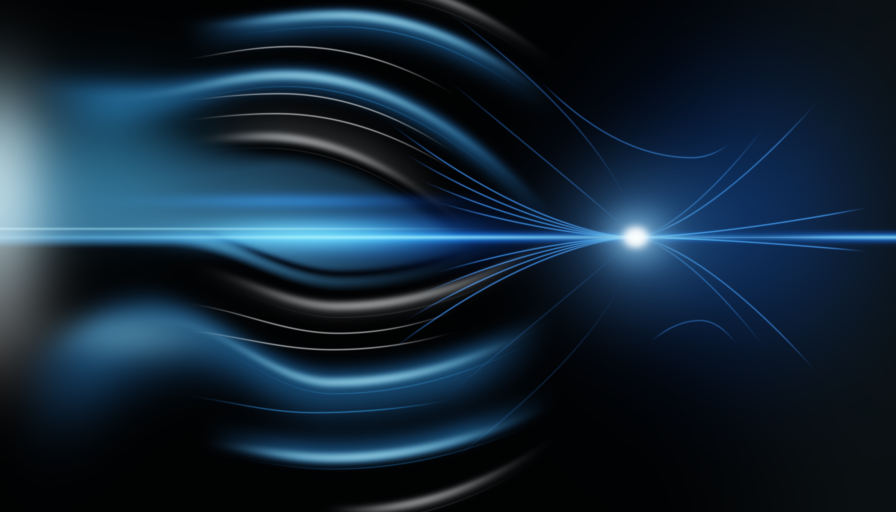
Reproduce this background procedurally as a Shadertoy shader.

```glsl
// Silky blue and silver ribbons flowing into a bright star on a horizontal light beam.

#define ASPECT 1.753
#define FOCUS vec2(1.244, 0.5365)
#define WAVE_LENGTH 0.34
#define THREAD_WIDTH 0.0017
#define EXPOSURE 1.25
#define DEEP_BLUE vec3(0.02, 0.15, 0.46)
#define STEEL_BLUE vec3(0.07, 0.26, 0.45)
#define ICE vec3(0.52, 0.86, 1.05)
#define SILVER vec3(0.54, 0.55, 0.56)
#define BEAM_BLUE vec3(0.06, 0.38, 1.00)

// Ribbon paths: apex x, apex y, bend to the right, wave to the left.
const vec4 RIBBON_PATH[8] = vec4[8](
    vec4(0.662, 0.970, -0.96, -0.013), vec4(0.559, 0.853, -1.03, -0.022),
    vec4(0.514, 0.733, -1.10, -0.010), vec4(0.662, 0.402, 0.75, 0.040),
    vec4(0.651, 0.253, 0.66, 0.060), vec4(0.651, 0.106, 0.57, 0.018),
    vec4(0.685, 0.004, 0.88, 0.010), vec4(0.680, 1.035, -0.96, -0.010));
// Ribbon looks: width above, width below, silver share, start x.
const vec4 RIBBON_LOOK[8] = vec4[8](
    vec4(0.014, 0.036, 0.0, 0.34), vec4(0.018, 0.030, 0.0, 0.03),
    vec4(0.050, 0.010, 1.0, 0.36), vec4(0.010, 0.024, 1.0, 0.36),
    vec4(0.028, 0.066, 0.0, 0.00), vec4(0.034, 0.014, 0.0, 0.38),
    vec4(0.006, 0.016, 1.0, 0.62), vec4(0.006, 0.020, 1.0, 0.70));
const vec4 HAIRLINE_PATH[6] = vec4[6](
    vec4(0.571, 0.909, -0.92, -0.019), vec4(0.548, 0.817, -1.00, -0.012),
    vec4(0.541, 0.778, -0.92, -0.012), vec4(0.662, 0.349, 0.83, 0.030),
    vec4(0.650, 0.317, 0.60, 0.020), vec4(0.616, 0.194, 0.35, 0.020));

float bell(float x, float width) {
    return exp(-x * x / (width * width));
}

float glow(vec2 offset, vec2 size) {
    return exp(-dot(offset / size, offset / size));
}

// Parabola right of the apex, cosine wave left of it.
float pathHeight(float x, vec4 path) {
    float dx = x - path.x;
    float wave = path.w * (1.0 - cos(3.14159 * dx / WAVE_LENGTH));
    return path.y + (dx > 0.0 ? path.z * dx * dx : wave);
}

// Thin line around the zero set, corrected for its slope.
float thread(float d) {
    float slope = length(vec2(dFdx(d), dFdy(d))) * iResolution.y;
    return bell(d, THREAD_WIDTH * max(slope, 1.0));
}

float span(float x, float start, float end, float soft) {
    return smoothstep(start, start + soft, x) * smoothstep(end, end - soft, x);
}

vec3 backdrop(vec2 p) {
    vec3 light = vec3(0.003, 0.005, 0.007);
    light += vec3(0.022, 0.12, 0.30) * glow(p - vec2(1.46, 0.58), vec2(0.23, 0.27));
    light += vec3(0.03, 0.045, 0.05) * smoothstep(1.25, 1.75, p.x);
    light += vec3(0.06, 0.22, 0.32) * glow(p - vec2(0.20, 0.70), vec2(0.19, 0.13));
    light += vec3(0.85, 1.05, 1.12) * glow(p - vec2(-0.02, 0.64), vec2(0.10, 0.17));
    light += vec3(0.26, 0.26, 0.26) * glow(p - vec2(-0.02, 0.40), vec2(0.11, 0.14));
    return light;
}

// Translucent blue lens crossed by a dark curve.
vec3 lens(vec2 p) {
    float top = pathHeight(p.x, vec4(0.53, 0.690, -1.15, 0.012)) - p.y;
    float bottom = p.y - pathHeight(max(p.x, 0.33), vec4(0.67, 0.437, 0.75, 0.043));
    float soft = mix(0.09, 0.020, smoothstep(0.2, 0.55, p.x));
    float inside = smoothstep(-soft, soft, top) * smoothstep(-0.010, 0.014, bottom);
    float body = smoothstep(0.98, 0.48, p.x) * (0.42 + 0.58 * bell(p.y - 0.54, 0.10));
    float crease = bell(bottom - 0.028, 0.009) * span(p.x, 0.36, 1.0, 0.15);
    return vec3(0.17, 0.42, 0.62) * inside * body * (1.0 - 0.9 * crease);
}

vec3 ribbons(vec2 p) {
    vec3 light = vec3(0.0);
    for (int i = 0; i < 8; i++) {
        vec4 path = RIBBON_PATH[i], look = RIBBON_LOOK[i];
        float d = p.y - pathHeight(p.x, path);
        float spread = 1.0 + 0.9 * smoothstep(0.50, 0.15, p.x);
        float sheet = bell(d, (d > 0.0 ? look.x : look.y) * spread);
        float core = bell(d, 0.009) * bell(p.x - path.x - 0.06, 0.20);
        float edge = thread(d + 0.022) * bell(p.x - path.x - 0.12, 0.20);
        vec3 blue = STEEL_BLUE * (sheet + 0.5 * edge) + 0.85 * ICE * core;
        vec3 metal = SILVER * (0.20 * sheet + 0.9 * core + 0.12 * edge);
        float end = i == 2 ? 0.92 : 1.10;
        light += mix(blue, metal, look.z) * span(p.x, look.w, end, 0.22);
    }
    // Pale bloom on the crest of the lower left wave.
    light += vec3(0.16, 0.24, 0.27) * glow(p - vec2(0.25, 0.345), vec2(0.13, 0.045));
    for (int i = 0; i < 6; i++) {
        float line = thread(p.y - pathHeight(p.x, HAIRLINE_PATH[i]));
        light += mix(SILVER, STEEL_BLUE, float(i / 5)) * line * span(p.x, 0.36, 0.90, 0.20);
    }
    return light;
}

// Threads fanning out from the star on both sides, and two loose arcs.
float threads(vec2 p) {
    vec2 q = p - FOCUS;
    float left = max(-q.x, 0.0), right = max(q.x, 0.0), sum = 0.0;
    for (int i = 0; i < 4; i++) {
        float k = float(i);
        float fan = (0.075 + 0.032 * k) * pow(left / 0.41, 1.65);
        sum += 0.75 * thread(abs(q.y) - fan) * span(left, 0.0, 0.40 + 0.03 * k, 0.14);
    }
    for (int i = 0; i < 3; i++) {
        float k = float(i);
        float sweep = (i == 0 ? (q.y > 0.0 ? 0.19 : 0.09) : 0.80 + 0.45 * k) * pow(right, 1.5);
        sum += (0.75 - 0.2 * k) * thread(abs(q.y) - sweep) * span(right, 0.0, 0.46 - 0.10 * k, 0.10);
    }
    for (int i = 0; i < 2; i++) {
        float steep = 0.82 * pow(left, 0.62 + 0.36 * float(i));
        sum += (q.y > 0.0 ? 0.35 : 0.15) * thread(abs(q.y) - steep) * span(left, 0.005, 0.38, 0.14);
    }
    vec2 a = p - vec2(1.354, 0.692), b = p - vec2(1.37, 0.374);
    sum += 0.45 * thread(a.y - (a.x > 0.0 ? 5.0 : 1.7) * a.x * a.x) * span(a.x, -0.30, 0.08, 0.06);
    sum += 0.35 * thread(b.y + (b.x > 0.0 ? 9.0 : 4.4) * b.x * b.x) * span(b.x, -0.10, 0.075, 0.04);
    return sum;
}

vec3 beamAndStar(vec2 p) {
    vec2 q = p - FOCUS;
    float ends = 0.15 + 0.85 * bell(p.x - 0.85, 0.45) + 0.8 * smoothstep(1.45, 1.75, p.x);
    vec3 light = (BEAM_BLUE * bell(q.y, 0.009) + 0.7 * ICE * bell(q.y, 0.0035)) * ends;
    light += vec3(0.25, 0.75, 1.20) * glow(p - vec2(0.60, 0.541), vec2(0.20, 0.027));
    light += 0.55 * BEAM_BLUE * glow(p - vec2(0.58, 0.607), vec2(0.22, 0.013));
    light += 0.45 * ICE * bell(p.y - 0.553, 0.0025) * smoothstep(0.98, 0.5, p.x);
    light += DEEP_BLUE * glow(p - vec2(0.78, 0.54), vec2(0.20, 0.045));
    light += vec3(0.10, 0.22, 0.36) * glow(q, vec2(0.15, 0.14));
    light += vec3(0.30, 0.48, 0.65) * glow(q, vec2(0.060, 0.052));
    return light + vec3(2.6) * glow(q, vec2(0.019, 0.016));
}

void mainImage(out vec4 fragColor, in vec2 fragCoord) {
    vec2 p = fragCoord / iResolution.xy * vec2(ASPECT, 1.0);
    vec3 light = backdrop(p) + lens(p) + ribbons(p) + beamAndStar(p);
    light += vec3(0.18, 0.50, 1.00) * threads(p);
    fragColor = vec4(1.0 - exp(-EXPOSURE * light), 1.0);
}
```
